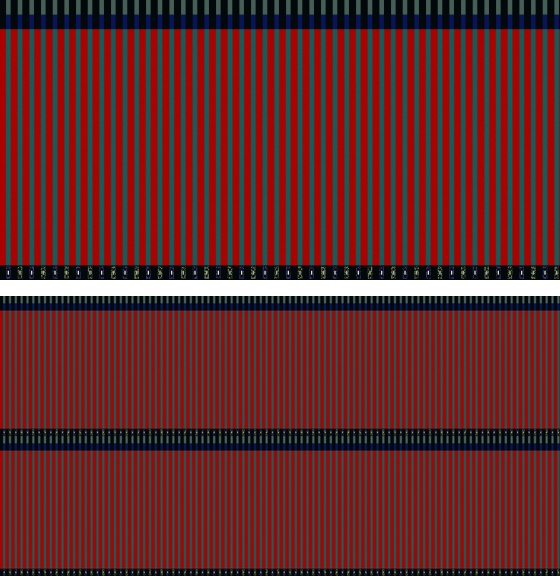
Top: one tile. Bottom: repeated 2 by 2.
This pattern is drawn by a Shadertoy shader. Its source:

```glsl
#define REPEATS vec2(48.0, 24.0)
#define BAND 1.25
#define STRIPE vec2(0.52, 0.91)
#define EDGE 0.035
#define RED vec3(0.67, 0.008, 0.0)
#define TEAL vec3(0.04, 0.38, 0.37)
#define DARK vec3(0.012, 0.035, 0.042)
#define NAVY vec3(0.03, 0.08, 0.34)
#define SAGE vec3(0.27, 0.37, 0.34)
#define GREY vec3(0.27, 0.25, 0.24)
#define WINE vec3(0.48, 0.13, 0.12)
#define CREAM vec3(0.90, 0.90, 0.72)

float hash(vec2 p) {
    vec3 q = fract(p.xyx * 0.1031);
    q += dot(q, q.yzx + 33.33);
    return fract((q.x + q.y) * q.z);
}

float valueNoise(vec2 p) {
    vec2 i = floor(p), f = fract(p);
    f *= f * (3.0 - 2.0 * f);
    return mix(mix(hash(i), hash(i + vec2(1, 0)), f.x),
               mix(hash(i + vec2(0, 1)), hash(i + vec2(1, 1)), f.x), f.y);
}

// Share of a pixel of width w, centred on x, that lies between lo and hi
float cover(float x, float lo, float hi, float w) {
    return clamp((min(x + 0.5 * w, hi) - max(x - 0.5 * w, lo)) / w, 0.0, 1.0);
}

float box(vec2 p, vec2 halfSize, vec2 w) {
    return cover(p.x, -halfSize.x, halfSize.x, w.x) * cover(p.y, -halfSize.y, halfSize.y, w.y);
}

// Red field with teal stripes and thin worn edge threads
vec3 stripes(float x, float column, float y, float w) {
    float swap = step(0.5, hash(vec2(column, 7.0)));
    float wear = 0.3 * valueNoise(vec2(column * 5.0, y * 3.0));
    vec3 col = mix(RED, TEAL, cover(x, STRIPE.x, STRIPE.y, w));
    col = mix(col, mix(GREY, WINE, abs(swap - wear)), cover(x, STRIPE.x - EDGE, STRIPE.x, w));
    return mix(col, mix(WINE, GREY, abs(swap - wear)), cover(x, STRIPE.y, STRIPE.y + EDGE, w));
}

// Speckled frame with a bright slit, alternating violet and olive
vec3 ornament(vec2 cell, float column, vec2 w) {
    float odd = mod(column, 2.0);
    vec2 p = cell - vec2(0.5 * (STRIPE.x + STRIPE.y), 0.5 * BAND);
    vec2 outer = vec2(0.5 * (STRIPE.y - STRIPE.x), 0.53);
    float pinch = odd * 0.07 * (1.0 - abs(p.y) / outer.y);
    float frame = box(p, outer, w) - box(p, vec2(0.11 - pinch, 0.36), w);
    float fleck = smoothstep(0.25, 0.75, valueNoise(cell * 12.0 + vec2(column * 17.0, 3.0)));
    vec3 thread = mix(vec3(0.25, 0.20, 0.50), vec3(0.42, 0.46, 0.32), odd);
    vec3 col = mix(DARK, thread, frame * mix(0.2, 1.0, fleck));
    return mix(col, CREAM, box(p, vec2(0.055, 0.17), w) * mix(1.0, 0.75, odd));
}

void mainImage(out vec4 fragColor, in vec2 fragCoord) {
    vec2 p = fragCoord / iResolution.xy * REPEATS;
    vec2 w = REPEATS / iResolution.xy;
    float column = floor(p.x), x = fract(p.x);
    float stripe = cover(x, STRIPE.x, STRIPE.y, w.x);

    // Bands from bottom to top
    float top = REPEATS.y;
    vec3 col = ornament(vec2(x, p.y), column, w) * cover(p.y, -1.0, BAND, w.y);
    col += stripes(x, column, p.y, w.x) * cover(p.y, BAND, top - 2.0 * BAND, w.y);
    col += mix(DARK, NAVY, stripe) * cover(p.y, top - 2.0 * BAND, top - BAND, w.y);
    col += mix(DARK, SAGE, stripe) * cover(p.y, top - BAND, top + 1.0, w.y);

    // Faint grain
    col *= 0.98 + 0.04 * hash(floor(p * 16.0));
    fragColor = vec4(col, 1.0);
}
```
